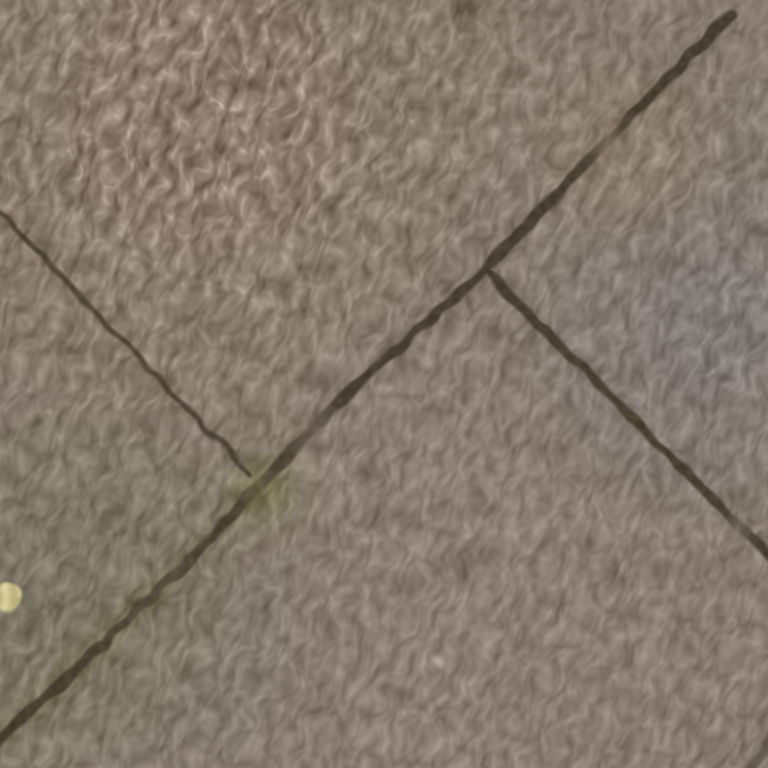
Give the GLSL for this texture, as a Shadertoy shader.

```glsl
// Weathered stone paving seen from above: four slabs meeting at diagonal joints.
// Slabs are stretched, warped gradient noise under broad colour stains; joints are
// distances to segments with ragged widths, partly filled with grit and moss.

vec2 gradientAt(ivec2 cell) {
    uint h = uint(cell.x) * 1597334677u ^ uint(cell.y) * 3812015801u;
    h = (h ^ (h >> 15)) * 2246822519u;
    h ^= h >> 13;
    float angle = float(h & 65535u) * 6.28319 / 65536.0;
    return vec2(cos(angle), sin(angle));
}

// Gradient noise, roughly -0.7 to 0.7
float noise(vec2 p) {
    vec2 i = floor(p), f = p - i;
    ivec2 c = ivec2(i);
    vec2 u = f * f * f * (f * (f * 6.0 - 15.0) + 10.0);
    float a = dot(gradientAt(c), f);
    float b = dot(gradientAt(c + ivec2(1, 0)), f - vec2(1, 0));
    float d = dot(gradientAt(c + ivec2(0, 1)), f - vec2(0, 1));
    float e = dot(gradientAt(c + ivec2(1, 1)), f - vec2(1, 1));
    return mix(mix(a, b, u.x), mix(d, e, u.x), u.y);
}

// Soft round stain, 1 at its centre
float stain(vec2 p, vec2 centre, float radius) {
    vec2 d = (p - centre) / radius;
    return exp(-dot(d, d));
}

float segmentDistance(vec2 p, vec2 a, vec2 b) {
    vec2 ab = b - a;
    float t = clamp(dot(p - a, ab) / dot(ab, ab), 0.0, 1.0);
    return length(p - a - ab * t);
}

float groove(float dist, float halfWidth, float blur) {
    return 1.0 - smoothstep(halfWidth - blur, halfWidth + blur, dist);
}

// Fine mineral grain: leaning streaks, small specks and curled bright ridges
float stoneGrain(vec2 p, float curl) {
    vec2 warp = vec2(noise(p * 27.0), noise(p * 27.0 + 41.0)) * 0.012;
    vec2 q = p + warp;
    vec2 lean = vec2(q.x - 0.32 * q.y, q.y + 0.12 * q.x);
    float streak = noise(lean * vec2(66.0, 35.0) + 7.0);
    float speck = noise(lean * vec2(125.0, 78.0) + 19.0);
    float cloud = noise(p * 17.0 + 63.0);
    float ridge = 1.0 - abs(noise(q * vec2(52.0, 43.0) + 90.0)) * 4.0;
    return 0.13 * streak + 0.085 * speck + 0.045 * cloud
         + 0.035 * curl * max(ridge, 0.0) * (0.4 + 2.0 * streak);
}

vec3 slabColour(vec2 p) {
    float warm = stain(p, vec2(0.27, 0.85), 0.27);
    float cool = stain(p, vec2(0.93, 0.58), 0.19);
    float olive = stain(p, vec2(0.10, 0.24), 0.21);
    float pale = stain(p, vec2(0.62, 0.22), 0.32);
    float rust = stain(p, vec2(0.83, 0.78), 0.09);
    vec3 colour = vec3(0.525, 0.479, 0.432);
    colour += warm * vec3(0.010, -0.006, -0.020);
    colour += cool * vec3(-0.022, -0.008, 0.022);
    colour -= olive * vec3(0.042, 0.025, 0.040);
    colour += pale * vec3(0.016, 0.012, 0.018);
    colour += rust * vec3(0.022, 0.010, -0.008);
    return colour + stoneGrain(p, 0.5 + 1.8 * warm) * (0.9 + 0.3 * warm);
}

// Long joint rising from lower left to upper right
float longJointDistance(vec2 p) {
    const vec2 path[7] = vec2[7](vec2(-0.02, 0.022), vec2(0.091, 0.121),
        vec2(0.247, 0.271), vec2(0.449, 0.486), vec2(0.632, 0.648),
        vec2(0.742, 0.766), vec2(0.952, 0.982));
    float dist = 1.0;
    for (int i = 0; i < 6; i++)
        dist = min(dist, segmentDistance(p, path[i], path[i + 1]));
    return dist;
}

void mainImage(out vec4 fragColor, in vec2 fragCoord) {
    vec2 p = fragCoord / iResolution.xy;
    float blur = max(0.0032, 0.8 / iResolution.y);
    vec3 colour = slabColour(p);

    // Ragged joint edges
    vec2 ragged = p + 0.006 * vec2(noise(p * 32.0), noise(p * 32.0 + 13.0));
    float widthNoise = noise(p * 24.0 + 5.0) * 0.004;
    float longDist = longJointDistance(ragged);
    float leftDist = segmentDistance(ragged, vec2(-0.02, 0.745), vec2(0.326, 0.382));
    float rightDist = segmentDistance(ragged, vec2(0.632, 0.648), vec2(1.02, 0.258));
    float cornerDist = segmentDistance(ragged, vec2(0.965, -0.015), vec2(1.02, 0.06));

    // Grit hides parts of the long joint
    float grit = 0.7 * stain(p, vec2(0.405, 0.438), 0.033)
               + 0.75 * stain(p, vec2(0.79, 0.815), 0.026)
               + 0.6 * stain(p, vec2(0.335, 0.362), 0.027)
               + 0.3 * stain(p, vec2(0.20, 0.22), 0.10);
    float gap = groove(longDist, 0.0068 + widthNoise, blur) * (1.0 - min(grit, 0.85));
    gap = max(gap, 0.88 * groove(leftDist, 0.0037 + 0.5 * widthNoise, blur));
    float rightGrit = 0.7 * stain(p, vec2(0.962, 0.313), 0.016);
    gap = max(gap, groove(rightDist, 0.0055 + 0.6 * widthNoise, blur) * (1.0 - rightGrit));
    gap = max(gap, 0.5 * groove(cornerDist, 0.006, blur));

    // Moss and damp along the joints
    float moss = stain(p, vec2(0.345, 0.363), 0.042)
               + 0.6 * exp(-longDist * 45.0) * (1.0 - smoothstep(0.2, 0.42, p.x));
    colour += moss * vec3(-0.035, -0.012, -0.085);
    colour -= 0.035 * exp(-min(longDist, min(leftDist, rightDist)) * 90.0);
    vec3 gapColour = vec3(0.265, 0.228, 0.178) + 0.06 * noise(p * 95.0);
    colour = mix(colour, gapColour, 0.92 * gap);

    // Dark pits and light chips
    float pits = stain(ragged, vec2(0.605, 0.985), 0.018)
               + 0.8 * stain(ragged, vec2(0.60, 0.262), 0.019)
               + 0.7 * stain(ragged, vec2(0.80, 0.252), 0.014);
    colour -= 0.13 * pits;
    colour += 0.22 * stain(ragged, vec2(0.57, 0.139), 0.008);
    float pebble = groove(length((ragged - vec2(0.011, 0.222)) * vec2(1.0, 0.82)), 0.016, blur);
    vec3 pebbleColour = vec3(0.77, 0.73, 0.53) + 0.18 * noise(p * 70.0);
    colour = mix(colour, pebbleColour, pebble);

    fragColor = vec4(clamp(colour, 0.0, 1.0), 1.0);
}
```
